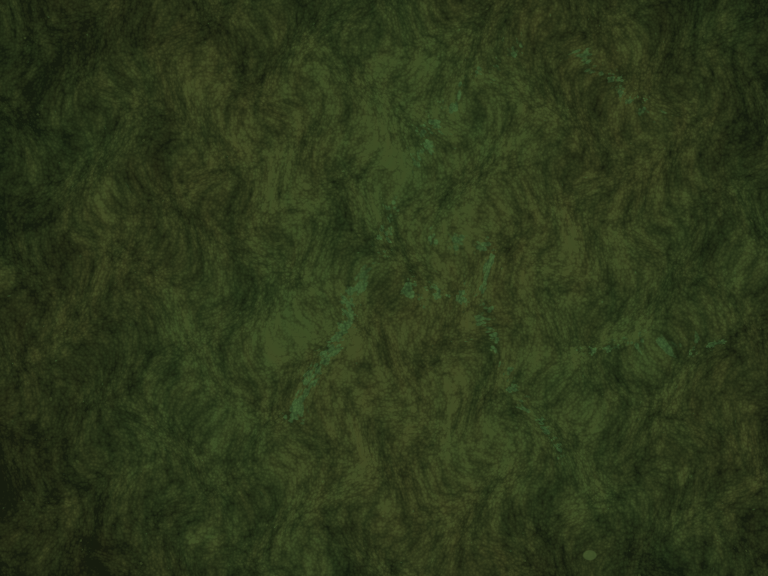
Write a Shadertoy shader that draws this texture.

```glsl
// Dark mossy green wall with mottled grime, pale verdigris streaks and fine grain.

// Tone ramp, from grime to worn highlights
const vec3 SOOT  = vec3(0.085, 0.110, 0.055);
const vec3 DEEP  = vec3(0.120, 0.150, 0.070);
const vec3 MOSS  = vec3(0.150, 0.190, 0.090);
const vec3 OLIVE = vec3(0.190, 0.230, 0.110);
const vec3 WORN  = vec3(0.235, 0.290, 0.140);
const vec3 VERDIGRIS = vec3(0.215, 0.325, 0.175);
const vec3 PEBBLE = vec3(0.290, 0.370, 0.190);

// Strength of each layer of tone
const float BLOTCH = 0.42;
const float DRIPS  = 0.30;
const float MOTTLE = 0.42;
const float GRAIN  = 0.24;
const float WEAVE  = 0.07;
const float PATINA = 0.72;

// Light pool: centre and radii in canvas heights
const vec2 POOL_CENTRE = vec2(0.72, 0.51);
const vec2 POOL_RADII  = vec2(0.60, 0.60);

vec2 hash2(vec2 p) {
    vec3 q = fract(p.xyx * vec3(0.1031, 0.1030, 0.0973));
    q += dot(q, q.yzx + 33.33);
    return fract((q.xx + q.yz) * q.zy);
}

// Distance to the nearest scattered point
float cellular(vec2 p) {
    vec2 cell = floor(p), f = fract(p);
    float nearest = 2.0;
    for (int y = -1; y <= 1; y++)
    for (int x = -1; x <= 1; x++) {
        vec2 o = vec2(x, y);
        vec2 r = o + hash2(cell + o) - f;
        nearest = min(nearest, dot(r, r));
    }
    return sqrt(nearest);
}

// Layered cellular noise, mean near 0 and spread near 1
float grunge(vec2 p, int octaves, float gain) {
    float sum = 0.0, power = 0.0, amp = 1.0;
    for (int i = 0; i < octaves; i++) {
        sum += amp * (0.46 - cellular(p + 50.0));
        power += amp * amp;
        amp *= gain;
        p = mat2(0.8, 0.6, -0.6, 0.8) * p * 2.03 + 17.3;
    }
    return sum * 5.0 / sqrt(power);
}

// Soft falloff around a line segment
float streak(vec2 p, vec2 a, vec2 b, float width) {
    vec2 ab = b - a;
    float t = clamp(dot(p - a, ab) / dot(ab, ab), 0.0, 1.0);
    float d = length(p - a - ab * t) / width;
    return exp(-d * d);
}

// Where the verdigris gathers: a long diagonal and broken side branches
float creases(vec2 p) {
    float m = 0.62 * streak(p, vec2(0.91, 0.93), vec2(0.78, 0.81), 0.018);
    m = max(m, 0.85 * streak(p, vec2(0.77, 0.80), vec2(0.74, 0.75), 0.020));
    m = max(m, 0.70 * streak(p, vec2(0.74, 0.75), vec2(0.64, 0.54), 0.018));
    m = max(m, 0.92 * streak(p, vec2(0.64, 0.54), vec2(0.51, 0.27), 0.021));
    m = max(m, 0.68 * streak(p, vec2(0.76, 0.58), vec2(0.85, 0.56), 0.022));
    m = max(m, 0.72 * streak(p, vec2(0.70, 0.49), vec2(0.83, 0.49), 0.026));
    m = max(m, 0.75 * streak(p, vec2(0.85, 0.56), vec2(0.84, 0.42), 0.019));
    m = max(m, 0.66 * streak(p, vec2(0.84, 0.42), vec2(0.98, 0.20), 0.017));
    m = max(m, 0.62 * streak(p, vec2(1.00, 0.90), vec2(1.15, 0.79), 0.018));
    return max(m, 0.58 * streak(p, vec2(1.02, 0.39), vec2(1.24, 0.41), 0.020));
}

vec3 toneRamp(float t) {
    vec3 c = mix(SOOT, DEEP, clamp((t + 1.9) / 0.8, 0.0, 1.0));
    c = mix(c, MOSS, clamp((t + 1.1) / 0.95, 0.0, 1.0));
    c = mix(c, OLIVE, clamp((t + 0.15) / 0.9, 0.0, 1.0));
    return mix(c, WORN, clamp((t - 0.75) / 1.0, 0.0, 1.2));
}

void mainImage(out vec4 fragColor, in vec2 fragCoord) {
    vec2 p = fragCoord / iResolution.y;
    vec2 warp = 0.012 * vec2(sin(p.y * 31.0 + 2.0 * sin(p.x * 19.0)),
                             sin(p.x * 27.0 + 2.0 * sin(p.y * 23.0)));
    vec2 w = p + warp;

    // Broad light, then stains from large to small
    vec2 pool = (p - POOL_CENTRE) / POOL_RADII;
    float blotch = grunge(w * vec2(7.0, 5.0), 4, 0.75);
    float drips = grunge(w * vec2(24.0, 8.0) + 9.0, 3, 0.8);
    float mottle = grunge(w * vec2(42.0, 36.0) + 31.0, 3, 0.9);
    float grain = grunge(p * 190.0, 1, 1.0);
    float tone = 0.80 - 1.3 * dot(pool, pool);
    tone = max(tone, -1.7) + BLOTCH * blotch + DRIPS * drips + MOTTLE * mottle + GRAIN * grain;

    // Faint cloth lines and slanted folds in the lower right
    tone += WEAVE * sin(p.y * 520.0 + 3.0 * sin(p.x * 21.0));
    float corner = smoothstep(0.95, 1.3, p.x - p.y);
    tone += corner * (0.4 + 0.3 * sin(dot(p, vec2(-0.4, 0.92)) * 150.0 + blotch));

    // Slow drift between brownish and greenish stains
    float drift = sin(w.x * 9.0 + 2.0 * sin(w.y * 6.0)) + 0.5 * drips;
    vec3 colour = toneRamp(tone) * (1.0 + drift * vec3(0.035, -0.012, -0.01));

    // Flaking verdigris along the creases
    float flakes = grunge(w * 30.0 + 71.0, 3, 0.85);
    float cover = smoothstep(0.0, 0.55, 1.55 * creases(p + 0.7 * warp) + 0.42 * flakes - 1.05);
    vec3 patina = VERDIGRIS * (1.0 + 0.09 * mottle + 0.06 * grain);
    colour = mix(colour, patina, PATINA * cover);

    // Sparse pale specks and one small pebble
    vec2 speckCell = floor(w * 45.0);
    float rare = step(0.975, hash2(speckCell + 200.0).x);
    float speck = rare * smoothstep(0.16, 0.06, length(fract(w * 45.0) - 0.5));
    colour = mix(colour, WORN, 0.6 * speck);
    float pebble = length((p - vec2(1.024, 0.036)) / vec2(0.012, 0.009));
    colour = mix(colour, PEBBLE, 0.65 * smoothstep(1.15, 0.8, pebble));

    fragColor = vec4(colour, 1.0);
}
```
